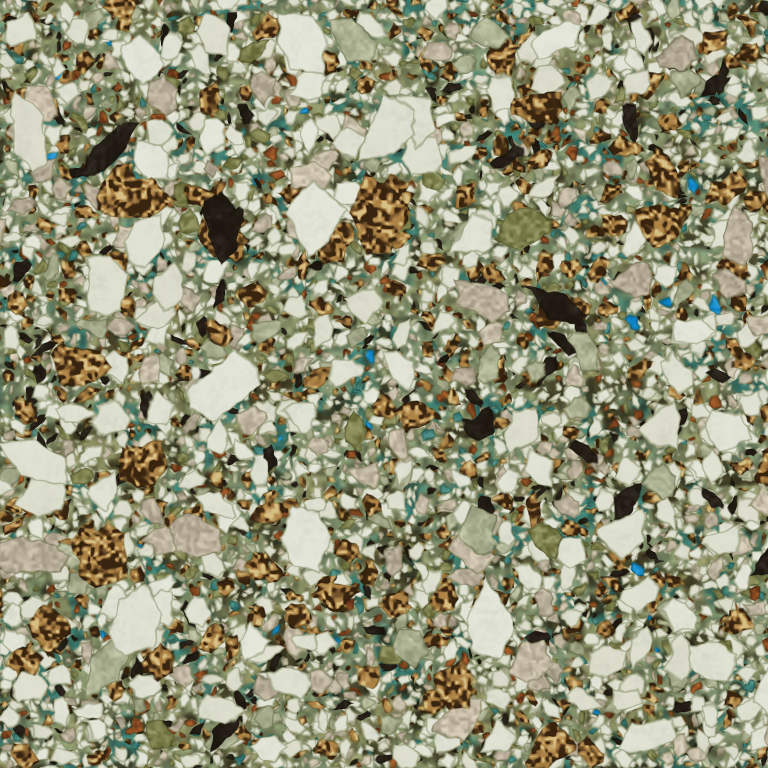
This texture is drawn by a Shadertoy shader. Its source:

```glsl
// Thin section of a sandstone: angular pale, speckled, rusty and black grains
// packed in a green to teal cement. Grids of random convex polygons are painted
// from fine to coarse, each grain filled with its own mineral texture.

vec3 hash3(vec2 p) {
    vec3 q = fract(vec3(p.xyx) * vec3(0.1031, 0.1030, 0.0973));
    q += dot(q, q.yxz + 33.33);
    return fract((q.xxy + q.yzz) * q.zyx);
}

float noise(vec2 p) {
    vec2 i = floor(p), f = fract(p);
    f = f * f * (3.0 - 2.0 * f);
    return mix(mix(hash3(i).x, hash3(i + vec2(1, 0)).x, f.x),
               mix(hash3(i + vec2(0, 1)).x, hash3(i + vec2(1, 1)).x, f.x), f.y);
}

// Green cement with olive, teal and dark patches
vec3 cement(vec2 uv) {
    vec3 color = mix(vec3(0.52, 0.52, 0.34), vec3(0.43, 0.52, 0.41), noise(uv * 22.0));
    color = mix(color, vec3(0.16, 0.43, 0.41), 0.8 * smoothstep(0.6, 0.85, noise(uv * 30.0 + 40.0)));
    color = mix(color, vec3(0.19, 0.17, 0.09), 0.8 * smoothstep(0.58, 0.85, noise(uv * 48.0 + 90.0)));
    return color * (0.75 + 0.5 * noise(uv * 130.0));
}

// Mineral colour chosen by kind, 0 to 1; coarse grains are never cement coloured
vec3 mineral(float kind, float tint, float coarse, vec2 uv) {
    float fine = noise(uv * 190.0 + 17.0);
    float cloud = noise(uv * 60.0 + 5.0);
    if (kind < 0.49)
        return vec3(0.90, 0.91, 0.86) - 0.06 * tint * vec3(0.6, 0.7, 1.0) - 0.05 * cloud * fine;
    if (kind < 0.61)
        return vec3(0.74, 0.70, 0.62) + 0.10 * (tint - 0.5) + 0.20 * (fine - 0.5);
    if (kind < 0.68)
        return vec3(0.66, 0.68, 0.56) + 0.16 * (cloud - 0.5) + 0.12 * (fine - 0.5);
    if (kind < 0.79 || (coarse > 0.4 && kind < 0.91)) {
        vec3 speckle = mix(vec3(0.22, 0.14, 0.06), vec3(0.68, 0.51, 0.27), smoothstep(0.25, 0.65, fine));
        return mix(speckle, vec3(0.84, 0.75, 0.52), smoothstep(0.66, 0.9, fine));
    }
    if (kind < 0.85)
        return mix(vec3(0.30, 0.14, 0.06), vec3(0.74, 0.43, 0.20), 0.25 * tint + 0.75 * fine);
    if (kind < 0.89)
        return mix(vec3(0.16, 0.42, 0.42), vec3(0.36, 0.60, 0.56), fine)
             + step(0.94, tint) * vec3(-0.15, 0.05, 0.32);
    if (kind < 0.94)
        return vec3(0.50, 0.51, 0.31) + 0.22 * (fine - 0.5);
    return vec3(0.11, 0.085, 0.055) + 0.12 * cloud * fine;
}

// Signed distance to an irregular hexagon
float polygon(vec2 p, float radius, vec2 seed) {
    float d = -1.0;
    for (int k = 0; k < 6; k++) {
        vec3 h = hash3(seed + float(k) * 7.31);
        float a = (float(k) + 0.8 * h.x) * 1.0472;
        d = max(d, dot(p, vec2(cos(a), sin(a))) - radius * mix(0.62, 1.0, h.y));
    }
    return d;
}

// Paints one grid of grains over the colour below
vec3 paintGrains(vec3 color, vec2 uv, float cells, float density, float coarse) {
    vec2 p = uv * cells;
    float soft = max(0.0014, 0.7 / iResolution.y);
    for (int j = -1; j <= 1; j++)
    for (int i = -1; i <= 1; i++) {
        vec2 cell = floor(p) + vec2(i, j);
        vec2 seed = cell + floor(cells) * 13.0 + 50.0;
        vec3 place = hash3(seed);
        if (place.z > density) continue;
        vec3 look = hash3(seed + 311.7);
        vec3 form = hash3(seed + 571.3);
        bool opaque = look.x >= 0.94;

        // Rotate and stretch; opaque grains are slivers
        vec2 q = p - cell - 0.5 - 0.55 * (place.xy - 0.5);
        float a = form.x * 6.2832;
        q = mat2(cos(a), -sin(a), sin(a), cos(a)) * q;
        float stretch = opaque ? 1.3 + 0.4 * form.y : 1.0 + 0.35 * form.y;
        q *= vec2(1.0 / stretch, stretch);
        float radius = mix(0.27, 0.42, form.z) * (opaque ? 0.9 : 1.0);
        float d = polygon(q, radius, seed + 97.0) / cells;

        // Fill with a darker, greenish rim
        vec3 fill = mineral(look.x, look.y, coarse, uv);
        fill *= mix(vec3(0.72, 0.74, 0.64), vec3(1), smoothstep(0.0, 0.0035, -d));
        color = mix(color, fill, smoothstep(soft, -soft, d));
    }
    return color;
}

void mainImage(out vec4 fragColor, in vec2 fragCoord) {
    vec2 uv = fragCoord / iResolution.y;

    // Ragged grain outlines
    vec2 ragged = uv + 0.007 * (vec2(noise(uv * 55.0), noise(uv * 55.0 + 70.0)) - 0.5)
                     + 0.003 * (vec2(noise(uv * 140.0), noise(uv * 140.0 + 30.0)) - 0.5);

    vec3 color = cement(uv);
    for (int layer = 0; layer < 8; layer++) {
        float coarse = float(layer) / 7.0;
        color = paintGrains(color, ragged, 74.0 * pow(0.74, float(layer)), mix(0.95, 0.3, coarse), coarse);
    }
    fragColor = vec4(color, 1.0);
}
```
